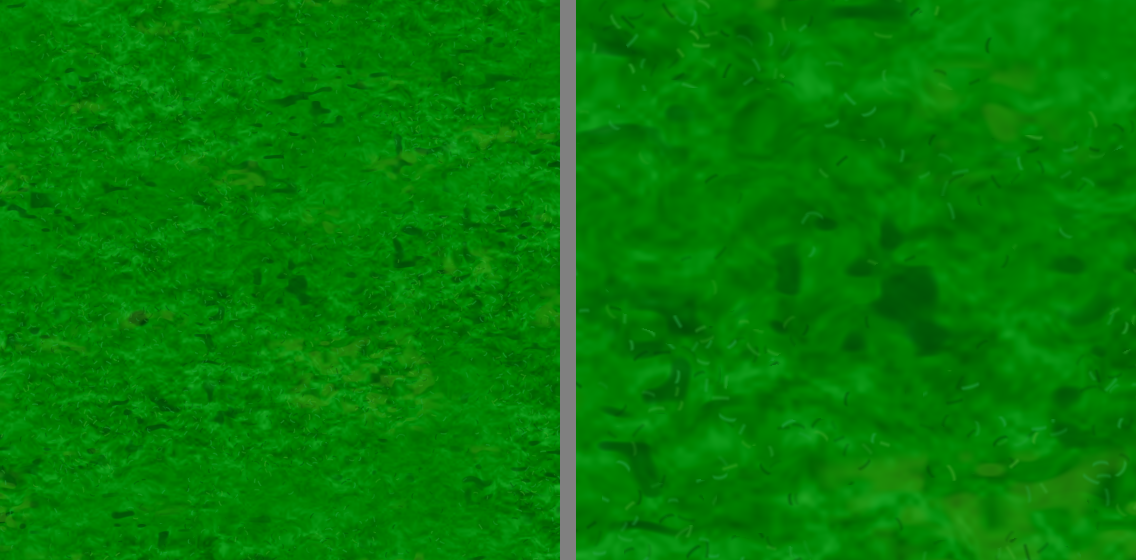
Left, the full canvas; right, a detail of the centre.
Reproduce this texture procedurally as a Shadertoy shader.

```glsl
// Mown grass seen from above: layered, sideways-stretched noise sets the green
// tone, then dark clumps, rare hollows, dry tufts and short pale blades are
// scattered on top in clusters.

#define BASE_TONE 0.497
#define BROAD_CONTRAST 0.085
#define CLUMP_CONTRAST 0.13
#define GRAIN_CONTRAST 0.18
#define BLADE_CELLS 95.0
#define BLADE_LENGTH 0.42
#define BLADE_WIDTH 0.085
#define BLADE_AMOUNT 0.62
#define SHADE_AMOUNT 0.60
#define DRY_AMOUNT 0.42
#define HOLLOW_CELLS 6.0
#define HOLLOW_CHANCE 0.06

const vec3 TEAL_BLADE = vec3(0.14, 0.64, 0.29);
const vec3 LIME_BLADE = vec3(0.27, 0.66, 0.17);
const vec3 DRY_GRASS = vec3(0.27, 0.60, 0.08);
const vec3 SHADE = vec3(0.0, 0.25, 0.03);

float hash(vec2 p) {
    return fract(sin(dot(p, vec2(127.1, 311.7))) * 43758.5453);
}

float noise(vec2 p) {
    vec2 i = floor(p), f = fract(p);
    f = f * f * (3.0 - 2.0 * f);
    float low = mix(hash(i), hash(i + vec2(1, 0)), f.x);
    float high = mix(hash(i + vec2(0, 1)), hash(i + vec2(1, 1)), f.x);
    return mix(low, high, f.y);
}

float fbm(vec2 p) {
    float sum = 0.0, gain = 0.5;
    for (int i = 0; i < 4; i++) {
        sum += gain * noise(p);
        p = mat2(1.6, 0.9, -0.9, 1.6) * p + 17.3;
        gain *= 0.5;
    }
    return sum / 0.9375;
}

// Distance to a line segment from -h to h
float segment(vec2 p, vec2 h) {
    return length(p - h * clamp(dot(p, h) / dot(h, h), -1.0, 1.0));
}

// Bent short blades, one per cell; x = coverage, y = random hue of the blade
vec2 blades(vec2 uv, float seed, float density, float pixel) {
    vec2 p = uv * BLADE_CELLS, cell = floor(p), result = vec2(0.0);
    float blur = 0.09 + pixel * BLADE_CELLS * 0.5;
    for (int y = -1; y <= 1; y++)
    for (int x = -1; x <= 1; x++) {
        vec2 id = cell + vec2(x, y), key = id + seed;
        vec2 center = id + vec2(hash(key + 3.1), hash(key + 7.7));
        float angle = 6.2832 * hash(key + 11.3);
        float size = BLADE_LENGTH * mix(0.4, 1.0, hash(key + 19.9));
        vec2 q = p - center, dir = vec2(cos(angle), sin(angle));
        float along = dot(q, dir);
        q += vec2(-dir.y, dir.x) * along * along * (hash(key + 23.0) - 0.5) * 1.6;
        float d = segment(q, dir * size);
        float cover = 1.0 - smoothstep(BLADE_WIDTH - blur, BLADE_WIDTH + blur, d);
        cover *= step(hash(key + 31.7), density) * mix(0.3, 1.0, hash(key + 41.0));
        if (cover > result.x) result = vec2(cover, hash(key + 53.0));
    }
    return result;
}

// Rare soft dark ellipses
float hollows(vec2 uv) {
    vec2 p = uv * HOLLOW_CELLS, id = floor(p);
    vec2 center = 0.3 + 0.4 * vec2(hash(id + 61.0), hash(id + 67.0));
    vec2 q = (fract(p) - center) / vec2(0.12, 0.075);
    float edge = length(q) + 0.7 * (noise(uv * 110.0) - 0.5);
    return step(hash(id + 71.0), HOLLOW_CHANCE) * (1.0 - smoothstep(0.6, 1.2, edge));
}

void mainImage(out vec4 fragColor, in vec2 fragCoord) {
    vec2 uv = fragCoord / iResolution.y;
    float pixel = 1.0 / iResolution.y;
    vec2 warp = vec2(noise(uv * 38.0), noise(uv * 38.0 + 40.0)) - 0.5;
    vec2 p = uv + 0.012 * warp;

    // Green tone from broad bands down to fine grain
    float broad = fbm(p * vec2(4.0, 8.0) + 5.0);
    float clump = noise(p * vec2(32.0, 62.0) + 13.0);
    float grain = 0.6 * noise(p * vec2(85.0, 130.0)) + 0.4 * noise(p * vec2(190.0, 210.0) + 9.0);
    float rough = smoothstep(0.32, 0.66, fbm(uv * vec2(5.0, 9.0) + 31.0));
    float tone = BASE_TONE + BROAD_CONTRAST * (broad - 0.5);
    tone += CLUMP_CONTRAST * (clump - 0.5) * mix(0.6, 1.1, rough);
    tone += GRAIN_CONTRAST * (grain - 0.5) * mix(0.7, 1.3, rough);
    vec3 color = vec3(max(tone - 0.55, 0.0), tone, max(tone - 0.52, 0.0) * 1.1);

    // Shaded gaps and hollows
    float gap = smoothstep(0.64, 0.88, noise(p * vec2(48.0, 85.0) + 77.0));
    gap *= smoothstep(0.42, 0.68, fbm(uv * vec2(8.0, 15.0) + 91.0));
    color = mix(color, SHADE, SHADE_AMOUNT * gap);
    color = mix(color, SHADE * 0.8, 0.8 * hollows(uv));

    // Dry tufts in short level rows
    float dry = smoothstep(0.66, 0.84, noise(uv * vec2(7.0, 21.0) + 47.0));
    dry *= smoothstep(0.42, 0.78, noise(p * vec2(60.0, 95.0) + 29.0));
    color = mix(color, DRY_GRASS, DRY_AMOUNT * dry);

    // Dark and pale blades, gathered where the turf is rough
    float cluster = rough * smoothstep(0.3, 0.7, noise(uv * vec2(18.0, 30.0) + 3.0));
    vec2 dark = blades(uv, 211.0, 0.04 + 0.3 * cluster, pixel);
    vec2 pale = blades(uv, 83.0, 0.05 + 0.5 * cluster, pixel);
    color = mix(color, SHADE, 0.5 * dark.x);
    vec3 paleColor = mix(TEAL_BLADE, LIME_BLADE, smoothstep(0.45, 0.9, pale.y));
    color = mix(color, paleColor, BLADE_AMOUNT * pale.x);

    fragColor = vec4(clamp(color, 0.0, 1.0), 1.0);
}
```
